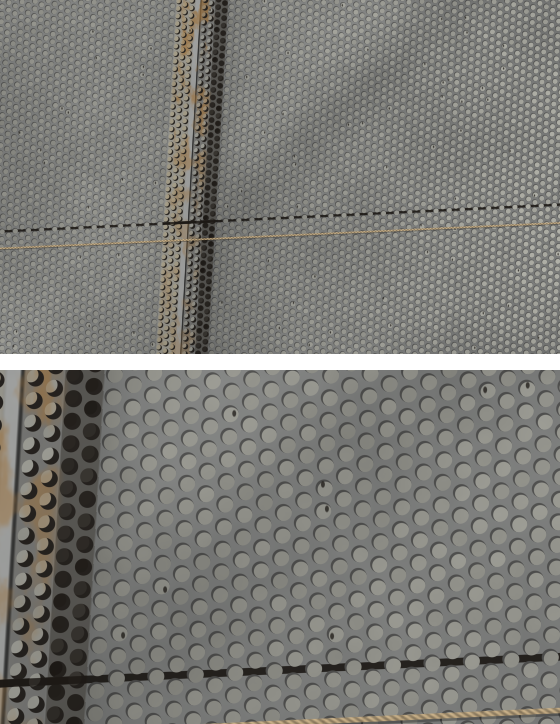
Top: the whole. Bottom: its middle third, enlarged.
Write a Shadertoy shader that draws this texture.

```glsl
#define COLUMN_PITCH 0.01852
#define HOLE_PITCH 0.0212
#define HOLE_RADIUS 0.0080
#define COLUMN_LEAN 0.058
#define ROW_RISE 0.048
#define SEAM_X 0.578
#define SHADOW_Y 0.346
#define ROPE_Y 0.298
#define ROPE_HALF_WIDTH 0.0026
#define SHADOW_HALF_WIDTH 0.0036

const vec3 SHEET = vec3(0.470, 0.475, 0.470);
const vec3 BACKING = vec3(0.610, 0.610, 0.580);
const vec3 RIM = vec3(0.310, 0.310, 0.305);
const vec3 VOID = vec3(0.110, 0.095, 0.080);
const vec3 RUST = vec3(0.600, 0.430, 0.220);
const vec3 ROPE = vec3(0.740, 0.640, 0.480);

float hash(vec2 p) {
    return fract(sin(dot(p, vec2(127.1, 311.7))) * 43758.5);
}

float noise(vec2 p) {
    vec2 i = floor(p), f = fract(p);
    f = f * f * (3.0 - 2.0 * f);
    return mix(mix(hash(i), hash(i + vec2(1, 0)), f.x),
               mix(hash(i + vec2(0, 1)), hash(i + vec2(1, 1)), f.x), f.y);
}

float fbm(vec2 p) {
    float sum = 0.0, amp = 0.5;
    for (int i = 0; i < 4; i++) {
        sum += amp * noise(p);
        p = p * 2.03 + 7.1;
        amp *= 0.5;
    }
    return sum;
}

// Smooth coverage of a shape from its signed distance
float cover(float d, float px) {
    return 1.0 - smoothstep(-0.7 * px, 0.7 * px, d);
}

// 1 between a and b, with soft edges of width w
float band(float x, float a, float b, float w) {
    return smoothstep(a - w, a + w, x) * (1.0 - smoothstep(b - w, b + w, x));
}

void mainImage(out vec4 fragColor, in vec2 fragCoord) {
    float px = 1.0 / iResolution.y;
    vec2 p = fragCoord * px;

    // Skewed lattice: column 0 is the right edge of the seam
    vec2 skew = vec2(p.x - COLUMN_LEAN * p.y - SEAM_X, p.y - ROW_RISE * p.x - SHADOW_Y);
    float s = skew.x / COLUMN_PITCH;
    float column = floor(s + 0.5);
    float along = skew.y / HOLE_PITCH + 0.5 * mod(column, 2.0);
    float row = floor(along + 0.5);
    vec2 local = vec2((s - column) * COLUMN_PITCH, (along - row) * HOLE_PITCH);
    vec2 d = local + vec2(COLUMN_LEAN * local.y, ROW_RISE * local.x);
    float rnd = hash(vec2(column, row));

    // Seam zones, in columns
    float ledge = band(s, -7.4, -4.5, 0.2);
    float strip = band(s, -4.5, -3.7, 0.12);
    float fold = band(s, -3.6, -1.5, 0.1);
    float gap = band(s, -1.5, 0.5, 0.05);
    float seam = band(s, -7.5, 0.5, 0.05);

    // Broad stains and light over the panels
    float rightSide = smoothstep(0.0, 1.3, skew.x);
    float stain = fbm(p * 3.2 + 4.0) - 0.47;
    float smear = exp(-pow((p.y - 0.47 - 0.9 * (p.x - 0.72)) / 0.10, 2.0)) * smoothstep(0.55, 0.75, p.x);
    float light = 1.0 + 0.24 * stain - 0.09 * smear + 0.05 * (fbm(p * 40.0) - 0.5);
    light -= 0.14 * exp(-max(s - 0.5, 0.0) / 3.0) * step(0.5, s);
    light -= 0.06 * exp(-max(-7.5 - s, 0.0) / 3.0) * step(s, -7.5);

    // Sheet metal
    vec3 sheet = SHEET * mix(1.06, 0.93, rightSide);
    sheet = mix(sheet, vec3(0.590, 0.580, 0.540), 0.8 * ledge);
    sheet = mix(sheet, vec3(0.600, 0.605, 0.600), strip);
    sheet = mix(sheet, vec3(0.440, 0.440, 0.430), fold);
    sheet = mix(sheet, vec3(0.330, 0.325, 0.310), gap);
    sheet *= 1.0 - 0.6 * band(s, -3.75, -3.55, 0.08);
    float rust = smoothstep(0.46, 0.68, fbm(p * vec2(38.0, 22.0))) * band(s, -7.0, -1.6, 0.5);
    rust *= mix(0.45, 0.9, smoothstep(0.3, 0.8, p.y));
    sheet = mix(sheet, RUST, 0.75 * rust);

    // Long shadow on the metal, broken by the holes
    float shadow = cover(abs(skew.y) - SHADOW_HALF_WIDTH, px);
    sheet = mix(sheet, VOID, 0.9 * shadow);

    // Backing seen through each hole, shifted to leave a dark crescent
    vec3 backing = BACKING * mix(0.93, 1.05, rightSide) * (0.96 + 0.08 * rnd);
    backing = mix(backing, vec3(0.640, 0.600, 0.500), 0.7 * ledge);
    backing = mix(backing, RUST, 0.5 * rust);
    backing = mix(backing, VOID, gap * (0.75 + 0.25 * rnd));
    vec2 shift = mix(vec2(0.0013, -0.0014), vec2(-0.0030, 0.0022), seam);
    shift *= 1.0 + 0.5 * fold;
    float hole = cover(length(d) - HOLE_RADIUS, px);
    hole *= step(0.5, abs(column + 4.0));
    float disc = cover(length(d - shift) - 0.92 * HOLE_RADIUS, px);
    vec3 inside = mix(mix(RIM, VOID, 0.85 * seam), backing, disc);

    // Occasional grit caught in a hole
    vec2 gritAt = (vec2(hash(vec2(row, column)), rnd * 40.0 - 39.0) - 0.5) * HOLE_RADIUS;
    float grit = cover(length((d - gritAt) * vec2(1.0, 0.6)) - 0.0018, px) * step(0.975, rnd);
    inside = mix(inside, VOID, 0.75 * grit);
    vec3 col = mix(sheet, inside, hole) * light;
    col = mix(col, VOID, 0.85 * shadow * seam);

    // Twisted rope
    float ropeD = p.y - ROPE_Y - 0.0456 * p.x;
    float strands = 0.5 + 0.5 * sin(6.2832 * (p.x / 0.0085 + ropeD / 0.006));
    vec3 rope = ROPE * (0.78 + 0.34 * strands);
    col = mix(col, col * 0.7, cover(abs(ropeD + 0.0025) - ROPE_HALF_WIDTH, px));
    col = mix(col, rope, 0.85 * cover(abs(ropeD) - ROPE_HALF_WIDTH, px));

    fragColor = vec4(clamp(col, 0.0, 1.0), 1.0);
}
```
